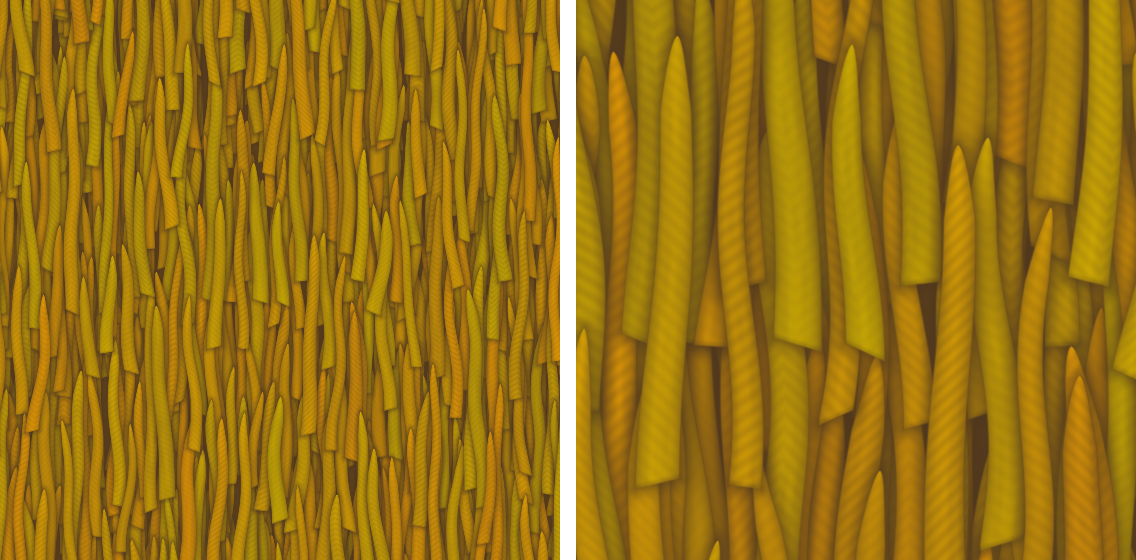
Left: the whole. Right: its middle third, enlarged.
Give the GLSL for this texture, as a three.js fragment shader.

```glsl
// Dense thatch of golden, wavy, ribbed strands hanging over one another.
// Layers of jittered columns are painted from back to front; each strand is a
// bent, tapered distance shape that casts a soft contact shadow on those below.

varying vec2 vUv;

const int LAYERS = 14;
const vec2 CELL = vec2(0.05, 0.46);    // column width, room for one strand
const float MARGIN = 0.022;            // keeps strand and shadow in its cell
const float SHADOW_REACH = 0.013;
const float EDGE = 0.0009;
const float TAU = 6.2831853;

const vec3 SHADE_COLOR = vec3(0.31, 0.215, 0.115);
const vec3 LIT_COLOR = vec3(0.79, 0.595, 0.025);
const vec3 OLIVE_TINT = vec3(0.94, 1.05, 0.8);
const vec3 AMBER_TINT = vec3(1.04, 0.92, 1.2);

float hash(vec3 p) {
  p = fract(p * vec3(0.1031, 0.1130, 0.0973));
  p += dot(p, p.yzx + 33.33);
  return fract((p.x + p.y) * p.z);
}

float noise(vec2 p) {
  vec2 i = floor(p);
  vec2 f = fract(p);
  f = f * f * (3.0 - 2.0 * f);
  float low = mix(hash(vec3(i, 7.0)), hash(vec3(i + vec2(1.0, 0.0), 7.0)), f.x);
  float high = mix(hash(vec3(i + vec2(0.0, 1.0), 7.0)), hash(vec3(i + 1.0, 7.0)), f.x);
  return mix(low, high, f.y);
}

// Random value of a strand, one per property
float pick(vec3 id, float property, float low, float high) {
  return mix(low, high, hash(id + property * vec3(17.3, 5.7, 11.9)));
}

// Fine slanted ribs, folded into a chevron off the strand's centre
float ribs(vec2 p, float fold, float slope) {
  return sin(TAU * 108.0 * (p.y + slope * abs(p.x - fold)));
}

// Returns signed distance, light and hue; p is measured from the cell's
// bottom centre
vec3 strand(vec2 p, vec3 id) {
  float span = pick(id, 1.0, 0.17, CELL.y - 2.0 * MARGIN);
  float bottom = MARGIN + pick(id, 2.0, 0.0, 1.0) * (CELL.y - 2.0 * MARGIN - span);
  float radius = pick(id, 3.0, 0.0095, 0.0148);
  float along = (p.y - bottom) / span;
  float t = clamp(along, 0.0, 1.0);

  // Bent centre line
  float bend = pick(id, 4.0, 0.002, 0.006);
  float center = pick(id, 5.0, -0.018, 0.018)
    + pick(id, 6.0, -0.028, 0.028) * (t - 0.5)
    + bend * sin(TAU * (t * span / 0.24 + pick(id, 7.0, 0.0, 1.0)));
  float x = p.x - center;

  // Blunt slanted foot, slim rounded tip
  float tip = sqrt(clamp((1.0 - t) * span / 0.045, 0.0, 1.0));
  float halfWidth = radius * mix(1.0, 0.65, t) * tip;
  float slant = pick(id, 8.0, -0.5, 0.5);
  float foot = bottom + slant * clamp(x, -radius, radius) - p.y;
  vec2 outside = vec2(abs(x) - halfWidth, max(foot, p.y - bottom - span));
  float d = length(max(outside, 0.0)) + min(max(outside.x, outside.y), 0.0);

  // Rounded shading, worn ends and ribs
  float u = clamp(x / max(halfWidth, 0.001), -1.0, 1.0);
  float dome = sqrt(1.0 - u * u);
  float light = 0.38 + 0.49 * dome - 0.04 * u;
  light *= mix(0.72, 1.0, smoothstep(0.0, 0.004, -foot));
  light += 0.1 * smoothstep(0.75, 1.0, t) + 0.05 * (1.0 - smoothstep(0.0, 0.2, t));
  float fold = pick(id, 9.0, -1.0, 1.0) * radius;
  float slope = pick(id, 10.0, 0.5, 1.1) * sign(pick(id, 11.0, -1.0, 1.0));
  light += pick(id, 12.0, 0.015, 0.07) * dome * ribs(vec2(x, p.y), fold, slope);
  light += 0.1 * (noise(vec2(x * 260.0, p.y * 32.0) + id.xy * 9.0) - 0.5);
  return vec3(d, light + pick(id, 13.0, -0.06, 0.06), pick(id, 14.0, 0.0, 1.0));
}

void main() {
  float light = 0.12;
  float hue = 0.6;

  for (int i = 0; i < LAYERS; i++) {
    float layer = float(i) + 1.0;
    float depth = layer / float(LAYERS);
    float x = vUv.x + CELL.x * (20.0 + hash(vec3(layer, 3.0, 8.0)));
    float column = floor(x / CELL.x);

    for (int k = -1; k <= 1; k++) {
      float c = column + float(k);
      float y = vUv.y + CELL.y * (4.0 + hash(vec3(c, layer, 41.0)));
      float row = floor(y / CELL.y);
      vec2 local = vec2(x - (c + 0.5) * CELL.x, y - row * CELL.y);
      vec3 s = strand(local, vec3(c, row, layer * 3.0));

      // Shade what lies behind, then cover it
      float near = 1.0 - clamp(s.x / SHADOW_REACH, 0.0, 1.0);
      float cover = 1.0 - smoothstep(-EDGE, EDGE, s.x);
      light *= 1.0 - 0.55 * near * near;
      light = mix(light, s.y * mix(0.8, 1.03, depth), cover);
      hue = mix(hue, s.z, cover);
    }
  }

  vec3 lit = LIT_COLOR * mix(OLIVE_TINT, AMBER_TINT, hue);
  gl_FragColor = vec4(mix(SHADE_COLOR, lit, clamp(light, 0.0, 1.1)), 1.0);
}
```
